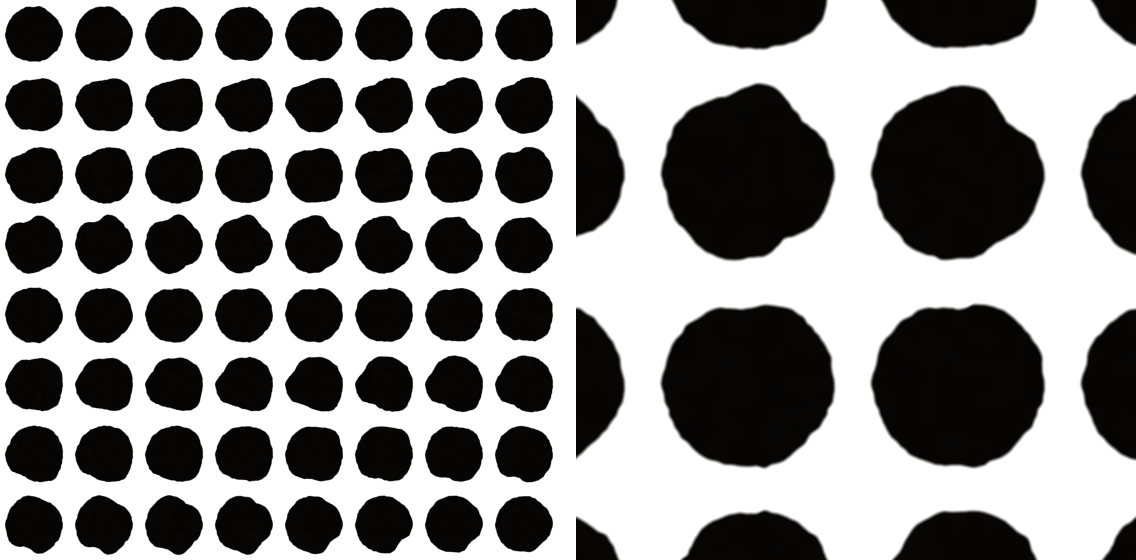
Left: the whole. Right: its middle third, enlarged.
Reproduce this pattern procedurally as a WebGL 2 fragment shader.

```glsl
#version 300 es
precision highp float;

uniform vec2 u_resolution;
out vec4 fragColor;

const float GRID = 8.0;                      // repeats across and down
const float FRAMES = GRID * GRID;            // steps in one full turn
const vec2 CENTER = vec2(0.49, 0.505);       // stone centre in its cell
const float RADIUS = 0.406;                  // in cells
const float EDGE_SOFTNESS = 0.012;           // in cells
const float LUMP_WIDTH = 20.0;               // degrees along the outline
const float ROUGHNESS = 0.045;
const float ROUGH_SCALE = 5.0;
const float MOTTLE = 0.012;
const vec3 PAPER = vec3(1.0);
const vec3 INK = vec3(0.022, 0.018, 0.015);
const float TAU = 6.2831853;

// Lumps: degrees from the right-hand pole, frame at the top, frame spread, height
const int BUMP_COUNT = 7;
const vec4 BUMPS[BUMP_COUNT] = vec4[](
    vec4(48, 13, 7, 0.12), vec4(80, 26, 4, 0.09), vec4(143, 24, 4, 0.05),
    vec4(32, 39, 3, 0.06), vec4(48, 52, 4, 0.10), vec4(112, 56, 4, 0.06),
    vec4(85, 48, 4, 0.02));
const int DENT_COUNT = 11;
const vec4 DENTS[DENT_COUNT] = vec4[](
    vec4(120, 13.5, 4.5, -0.21), vec4(92, 10, 5, -0.13), vec4(92, 20, 3, -0.11),
    vec4(108, 24, 3, -0.16), vec4(47, 29, 3, -0.19), vec4(90, 33, 4, -0.07),
    vec4(95, 39, 5, -0.11), vec4(148, 44, 3.5, -0.16), vec4(92, 53, 2.5, -0.05),
    vec4(58, 57.5, 2.5, -0.16), vec4(45, 1, 4, -0.07));

float hash(ivec3 cell) {
    uvec3 q = uvec3(cell + 512) * uvec3(1597u, 3343u, 7919u);
    uint h = (q.x ^ q.y ^ q.z) * 74777u;
    h = (h ^ (h >> 15)) * 69069u;
    h ^= h >> 13;
    return float(h & 65535u) / 65535.0;
}

float valueNoise(vec3 p) {
    ivec3 base = ivec3(floor(p));
    vec3 f = fract(p);
    f = f * f * (3.0 - 2.0 * f);
    float sum = 0.0;
    for (int i = 0; i < 8; i++) {
        ivec3 corner = ivec3(i & 1, (i >> 1) & 1, i >> 2);
        vec3 weight = mix(1.0 - f, f, vec3(corner));
        sum += weight.x * weight.y * weight.z * hash(base + corner);
    }
    return sum;
}

float lump(vec4 shape, float degreesRound, float frame) {
    float along = (degreesRound - shape.x) / LUMP_WIDTH;
    float turn = mod(frame - shape.y + 0.5 * FRAMES, FRAMES) - 0.5 * FRAMES;
    turn /= shape.z;
    return shape.w * exp(-along * along - turn * turn);
}

// Relative outline radius of a stone turning about its horizontal axis
float outline(vec2 dir, float frame) {
    // The lower limb is the upper limb seen half a turn later
    float limbFrame = dir.y < 0.0 ? frame + 0.5 * FRAMES : frame;
    float height = abs(dir.y);
    float angle = degrees(atan(height, dir.x));
    float relief = 0.0;
    for (int i = 0; i < BUMP_COUNT; i++) relief += lump(BUMPS[i], angle, limbFrame);
    for (int i = 0; i < DENT_COUNT; i++) relief += lump(DENTS[i], angle, limbFrame);
    relief *= smoothstep(0.0, 0.4, height);

    // Fine roughness sampled on the turning sphere
    float turn = TAU * frame / FRAMES;
    vec3 surface = vec3(dir.x, dir.y * cos(turn), dir.y * sin(turn));
    float rough = valueNoise(surface * ROUGH_SCALE) - 0.5;
    rough += 0.7 * (valueNoise(surface * ROUGH_SCALE * 2.1 + 17.0) - 0.5);
    return 1.0 + relief + ROUGHNESS * rough;
}

void main() {
    vec2 grid = gl_FragCoord.xy / u_resolution * GRID;
    vec2 cell = floor(grid);
    vec2 p = fract(grid) - CENTER;

    // Frames run left to right, then from the top row down
    float frame = cell.x + GRID * (GRID - 1.0 - cell.y);
    float dist = length(p);
    vec2 dir = p / max(dist, 0.0001);
    float edge = dist - RADIUS * outline(dir, frame);

    float pixel = GRID / min(u_resolution.x, u_resolution.y);
    float soft = max(EDGE_SOFTNESS, 0.75 * pixel);
    float paperMask = smoothstep(-soft, soft, edge);

    // Faint tone across the dark face
    vec3 ink = INK + MOTTLE * (valueNoise(vec3(p * 14.0, frame)) - 0.3);
    fragColor = vec4(mix(ink, PAPER, paperMask), 1.0);
}
```
